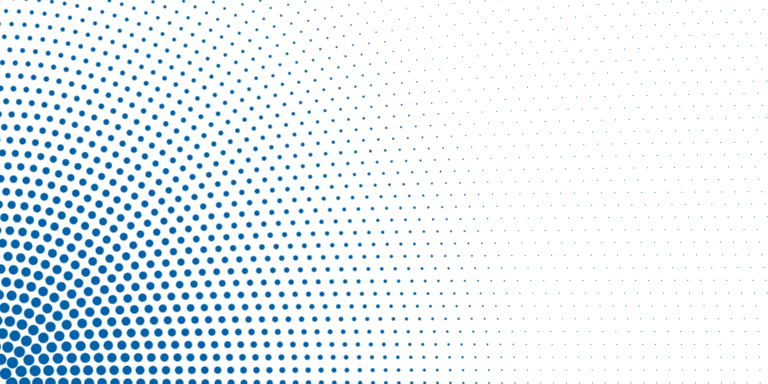
A Shadertoy shader for this background:

```glsl
// Radial halftone: blue dots on white, set on concentric rings around the
// lower left corner. Dots keep an even spacing along every ring, counted from
// the bottom edge, and shrink with distance until only faint specks remain.

#define RING_PITCH  0.0336               // ring spacing, in canvas heights
#define RING_SHIFT  0.0030               // inward shift of all rings
#define DOTS_GROWTH 6.2831853            // dots added per ring
#define DOT_PHASE   0.08                 // offset along the ring, in cells
#define MAX_RADIUS  0.0154
#define MIN_RADIUS  0.0006
#define FADE_LENGTH 1.46                 // distance at which dots run out
#define EDGE_PIXELS 1.6                  // width of the soft dot edge
#define DOT_COLOR   vec3(0.0, 0.38, 0.66)
#define PAPER_COLOR vec3(1.0)

const float TAU = 6.2831853;

// Centre of the ring dot nearest to p
vec2 nearestDot(vec2 p) {
    float ring = max(1.0, round((length(p) + RING_SHIFT) / RING_PITCH));
    float ringRadius = ring * RING_PITCH - RING_SHIFT;

    // Angle runs counterclockwise from the bottom edge
    float stepAngle = TAU / (DOTS_GROWTH * ring);
    float cell = round(atan(p.y, p.x) / stepAngle - DOT_PHASE);
    float dotAngle = (cell + DOT_PHASE) * stepAngle;
    return ringRadius * vec2(cos(dotAngle), sin(dotAngle));
}

// Dot size falls linearly with distance, down to a small speck
float dotRadius(float distanceFromCorner) {
    float falloff = 1.0 - distanceFromCorner / FADE_LENGTH;
    return max(MIN_RADIUS, MAX_RADIUS * falloff);
}

void mainImage(out vec4 fragColor, in vec2 fragCoord) {
    vec2 p = fragCoord / iResolution.y;
    float softness = EDGE_PIXELS / iResolution.y;

    // Signed distance to the dot, turned into coverage
    vec2 dotCenter = nearestDot(p);
    float edge = length(p - dotCenter) - dotRadius(length(dotCenter));
    float coverage = clamp(0.5 - edge / softness, 0.0, 1.0);

    fragColor = vec4(mix(PAPER_COLOR, DOT_COLOR, coverage), 1.0);
}
```
